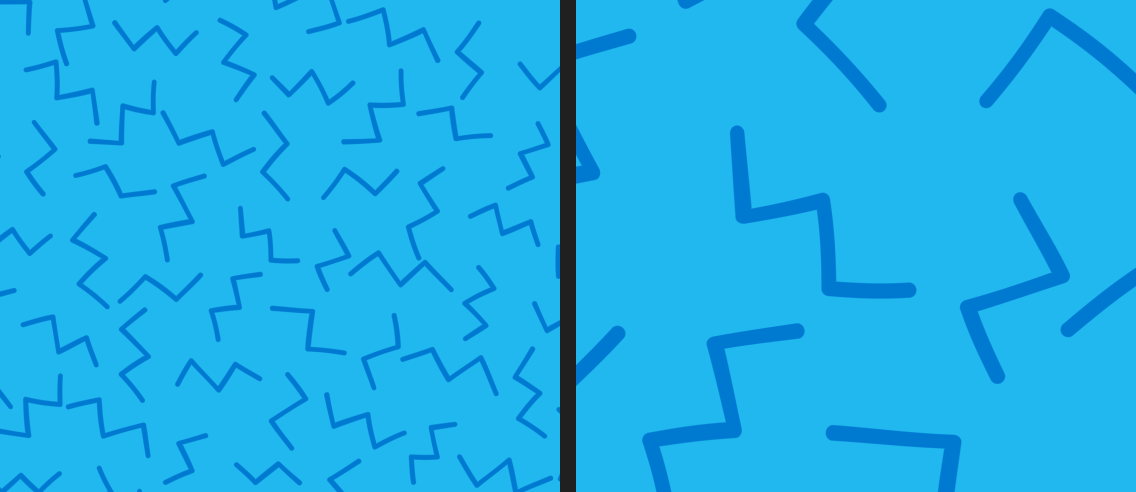
Left: the whole. Right: its middle third, enlarged.
A Shadertoy shader for this pattern:

```glsl
// Scattered blue zigzag strokes with round ends on a flat sky-blue ground.

float hash(vec2 p) {
    return fract(sin(dot(p, vec2(127.1, 311.7))) * 43758.5453);
}

// Random pair in -1..1
vec2 hash2(vec2 p) {
    return 2.0 * vec2(hash(p), hash(p + 37.3)) - 1.0;
}

mat2 rotation(float angle) {
    float c = cos(angle), s = sin(angle);
    return mat2(c, s, -s, c);
}

float segmentDistance(vec2 p, vec2 a, vec2 b) {
    vec2 pa = p - a, ba = b - a;
    return length(pa - ba * clamp(dot(pa, ba) / dot(ba, ba), 0.0, 1.0));
}

// Corner i of a zigzag running along x, centred on the origin
vec2 corner(int i, int count, float side, vec2 id) {
    float advance = count == 4 ? 0.28 : 0.32;
    float swing = (i == 0 || i == count) ? 0.11 : 0.17;
    float flip = (i % 2 == 0) ? side : -side;
    vec2 wobble = 0.035 * hash2(id + 5.7 * float(i + 1));
    return vec2((float(i) - 0.5 * float(count)) * advance, flip * swing) + wobble;
}

float zigzagDistance(vec2 p, vec2 id) {
    int count = hash(id + 2.4) < 0.6 ? 4 : 3;
    float side = hash(id + 8.1) < 0.5 ? -1.0 : 1.0;
    // Slight hand-drawn bend
    p += 0.018 * sin(p.yx * 6.0 + 6.28 * hash(id + 4.9));
    float d = 10.0;
    vec2 a = corner(0, count, side, id);
    for (int i = 1; i <= count; i++) {
        vec2 b = corner(i, count, side, id);
        d = min(d, segmentDistance(p, a, b));
        a = b;
    }
    return d;
}

void mainImage(out vec4 fragColor, in vec2 fragCoord) {
    const vec3 skyBlue = vec3(0.13, 0.72, 0.94);
    const vec3 strokeBlue = vec3(0.0, 0.48, 0.82);
    float cellSize = 0.157;

    // Tilted grid, one stroke per cell
    vec2 p = rotation(0.3) * (fragCoord / iResolution.y) / cellSize + 20.3;
    vec2 cell = floor(p);
    float d = 10.0;
    for (int y = -1; y <= 1; y++) {
        for (int x = -1; x <= 1; x++) {
            vec2 id = cell + vec2(x, y);
            vec2 q = p - id - 0.5 - 0.08 * hash2(id + 1.3);
            // Neighbours lie crosswise, so strokes keep clear of each other
            float angle = 1.5708 * mod(id.x + id.y, 2.0)
                        + 0.35 * sin(1.1 * id.x + 1.7 * id.y)
                        + 0.25 * hash2(id + 6.2).x;
            float scale = mix(0.82, 1.14, hash(id + 3.6));
            d = min(d, scale * zigzagDistance(rotation(angle) * q / scale, id));
        }
    }

    // Even stroke width with a smooth edge
    float edge = 0.8 / iResolution.y;
    float ink = 1.0 - smoothstep(-edge, edge, d * cellSize - 0.0051);
    fragColor = vec4(mix(skyBlue, strokeBlue, ink), 1.0);
}
```
